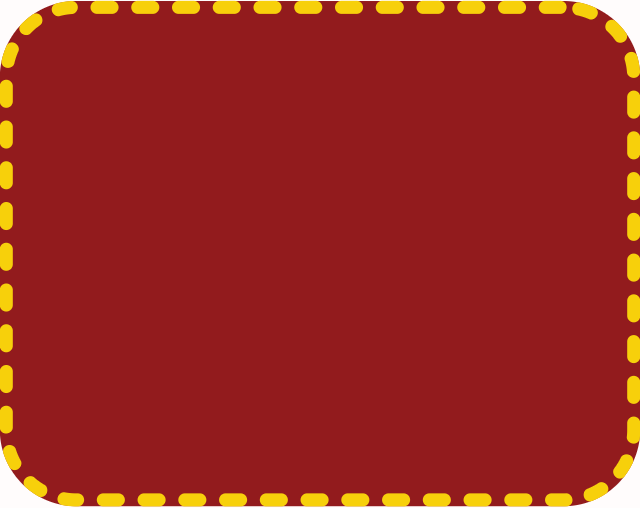
Reproduce this background procedurally as a Shadertoy shader.

```glsl
const float HALF_PI = 1.5707963;
const vec3 WHITE = vec3(1.0, 0.99, 0.99);
const vec3 RED = vec3(0.573, 0.106, 0.114);
const vec3 YELLOW = vec3(0.97, 0.815, 0.045);

float roundedBox(vec2 p, vec2 halfSize, float radius) {
    vec2 q = abs(p) - halfSize + radius;
    return length(max(q, 0.0)) + min(max(q.x, q.y), 0.0) - radius;
}

// Clockwise distance along a rounded frame, from the top right corner.
// core is the half size between corner centres, arc the length of one corner.
float frameDistance(vec2 p, vec2 core, float arc) {
    vec2 c = clamp(p, -core, core);
    vec2 v = p - c;
    if (v.x > 0.0) {
        return core.y - c.y + arc * atan(v.x, v.y) / HALF_PI;
    }
    if (v.x < 0.0) {
        float turns = 4.0 + atan(v.x, v.y) / HALF_PI;
        return 3.0 * core.y + 2.0 * core.x + c.y + arc * turns;
    }
    if (v.y < 0.0) {
        return 2.0 * core.y + core.x - c.x + 2.0 * arc;
    }
    return 4.0 * core.y + 3.0 * core.x + c.x + 4.0 * arc;
}

// Distance to the nearest round-capped dash in a row of count dashes.
float dashes(float along, float across, float first, float period,
             float count, float halfLength, float radius) {
    float index = clamp(round((along - first) / period), 0.0, count - 1.0);
    float offset = abs(along - first - index * period);
    return length(vec2(max(offset - halfLength, 0.0), across)) - radius;
}

float coverage(float dist, float pixel) {
    return clamp(0.5 - dist / pixel, 0.0, 1.0);
}

void mainImage(out vec4 fragColor, in vec2 fragCoord) {
    // The canvas width is one unit
    float pixel = 1.0 / iResolution.x;
    vec2 p = (fragCoord - 0.5 * iResolution.xy) * pixel;
    p.y -= 0.0006;

    // Panel
    float panel = roundedBox(p, vec2(0.5003, 0.3947), 0.1196);
    vec3 color = mix(WHITE, RED, coverage(panel, pixel));

    // Stitched border
    vec2 frameHalf = vec2(0.4902, 0.3848);
    float cornerRadius = 0.1094;
    float cornerArc = 0.1849;
    vec2 core = frameHalf - cornerRadius;
    float across = roundedBox(p, frameHalf, cornerRadius);
    float along = frameDistance(p, core, cornerArc);
    float lap = 4.0 * (core.x + core.y + cornerArc);

    // The second row lets the last dash run over the seam
    float stitch = dashes(along, across, 0.03646, 0.06367, 53.0, 0.0117, 0.0102);
    float seam = dashes(along + lap, across, 0.03646, 0.06367, 53.0, 0.0117, 0.0102);
    color = mix(color, YELLOW, coverage(min(stitch, seam), pixel));

    fragColor = vec4(color, 1.0);
}
```
